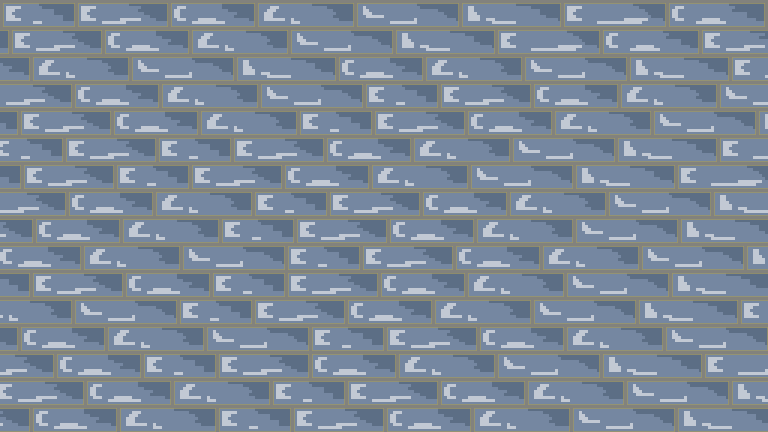
This texture is drawn by a WebGL 2 fragment shader. Its source:

```glsl
#version 300 es
precision highp float;
// Sixteen courses of long blue pixel-art bricks with gold rims on grey mortar.
// Nine brick kinds follow each other in a chain; every course shifts the chain and
// restarts it at a seam. Glints and shade are stepped on a grid 144 cells high.
uniform vec2 u_resolution;
out vec4 fragColor;

const vec3 MORTAR = vec3(0.51, 0.51, 0.49);
const vec3 BLUE = vec3(0.46, 0.53, 0.63);
const vec3 SHADE = vec3(0.36, 0.43, 0.52);
const vec3 GLINT = vec3(0.76, 0.79, 0.83);
const vec3 GOLD = vec3(0.62, 0.59, 0.39);

// Left end of each brick kind along the chain, in cells
const float START[10] = float[](0., 25., 56., 85., 118., 153., 187., 222., 255., 286.);
// Per course: where the chain restarts, and the kind that ends there
const float SEAM[16] = float[](1., -21., 113., 122., 100., 53., 39., 85.,
                               74., 96., 71., 60., 104., 48., 91., 73.);
const int LAST[16] = int[](0, 0, 5, 4, 3, 1, 1, 3, 3, 4, 2, 4, 4, 2, 3, 3);
// Low glint spans per kind: bottom step in xy, upper step in zw
const vec4 DASH[9] = vec4[](
  vec4(10, 13, 0, 0), vec4(8, 16, 14, 21), vec4(7, 18, 9, 15),
  vec4(11, 14, 11, 12), vec4(11, 20, 19, 20), vec4(10, 18, 8, 11),
  vec4(11, 26, 20, 28), vec4(9, 19, 11, 17), vec4(8, 16, 14, 21));

float hash(vec2 p) {
  vec3 q = fract(p.xyx * vec3(0.1031, 0.103, 0.0973));
  q += dot(q, q.yzx + 33.33);
  return fract((q.x + q.y) * q.z);
}

bool within(float x, vec2 span) {
  return x >= span.x && x < span.y;
}

// Start and end of the glint at the left side, on one step of the brick
vec2 cornerGlint(int kind, float level) {
  float bend = abs(level - 3.0);
  float left = 2.0, size = 3.0;
  if (kind == 2 || kind == 7) {            // narrow bracket
    left = 1.0 + step(2.0, bend);
    size = 2.0 + step(2.0, bend);
  } else if (kind == 3) {                  // leaning boot
    left = 2.0 + max(0.0, 3.0 - level);
    size = level > 4.0 ? 7.0 : 3.0;
  } else if (kind == 4) {                  // thin slope
    left = level > 3.0 ? 3.0 : 2.0;
    size = level > 4.0 ? 0.0 : level > 3.0 ? 6.0 : level;
  } else if (kind == 5) {                  // short wedge
    size = clamp(level, 2.0, 4.0);
  } else {                                 // wide crescent
    left = 1.0;
    size = 2.0 + 0.5 * bend * (bend + 1.0);
  }
  return vec2(left, left + size);
}

vec3 brick(int kind, vec2 p, float width) {
  vec2 edge = min(p, vec2(width, 8.0) - p);
  float rim = min(edge.x, edge.y);
  if (rim < 0.0) return MORTAR;
  if (rim < 0.25) return GOLD;
  vec2 cell = floor(p);

  // Glints: bent mark on the left, broken streak below
  if (within(cell.y, vec2(1, 6)) && within(cell.x, cornerGlint(kind, cell.y))) return GLINT;
  if (cell.y == 6.0 && within(cell.x, DASH[kind].xy)) return GLINT;
  if (cell.y == 5.0 && within(cell.x, DASH[kind].zw)) return GLINT;

  // Ragged stair of shade hanging from the upper right corner
  float ragged = floor(5.0 * hash(vec2(kind, cell.y) + 3.0)) - 2.0;
  float reach = 13.0 - 2.0 * cell.y + ragged;
  return cell.y < 6.0 && width - cell.x <= reach ? SHADE : BLUE;
}

vec3 wall(vec2 p) {
  int course = int(clamp(floor(p.y / 9.0), 0.0, 15.0));
  float seam = SEAM[course];
  float restart = course == 2 ? START[2] : 0.0;
  float along = p.x - seam + (p.x < seam ? START[LAST[course] + 1] : restart);
  along = mod(along, START[9]);

  int kind = 0;
  for (int i = 1; i < 9; i++) if (along >= START[i]) kind = i;
  float width = START[kind + 1] - START[kind] - 1.0;
  return brick(kind, vec2(along - START[kind], mod(p.y, 9.0) - 1.0), width);
}

void main() {
  // Average sub-samples to smooth every edge
  vec3 color = vec3(0.0);
  for (int i = 0; i < 16; i++) {
    vec2 offset = (vec2(i % 4, i / 4) + 0.5) / 4.0 - 0.5;
    vec2 p = (gl_FragCoord.xy + offset) * 144.0 / u_resolution.y;
    color += wall(vec2(p.x, 144.0 - p.y));
  }
  fragColor = vec4(color / 16.0, 1.0);
}
```
